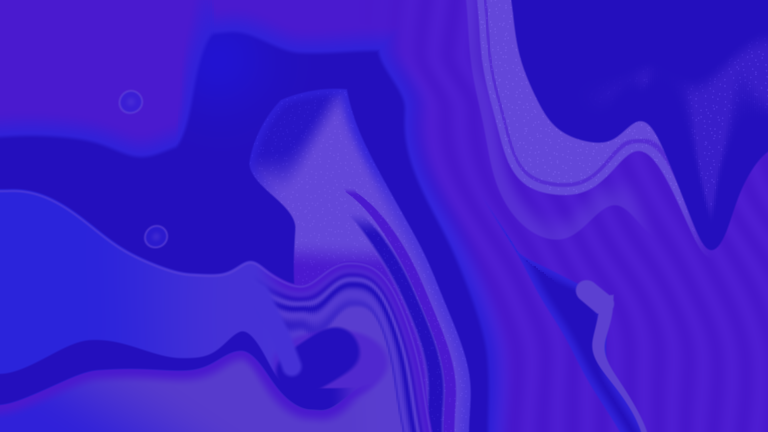
Write a WebGL 2 fragment shader that draws this background.

```glsl
#version 300 es
precision highp float;
uniform vec2 u_resolution;
out vec4 outColor;

vec3 col = vec3(.14, .06, .74);

void paint(vec3 c, float amount) { col = mix(col, c, amount); }

// Smooth step that may also run downward
float ramp(float a, float b, float x) {
  float t = clamp((x - a) / (b - a), 0., 1.);
  return t * t * (3. - 2. * t);
}

float bump(float x, float center, float width) {
  float t = (x - center) / width;
  return exp(-t * t);
}

// Turns a field into an approximate distance in canvas units
float away(float f) {
  float slope = length(vec2(dFdx(f), dFdy(f))) * u_resolution.y / 4.32;
  return f / max(slope, .4);
}

float cover(float d) { return ramp(-.013, .013, d); }

float band(float d, float center, float halfWidth) {
  return cover(halfWidth - abs(d - center));
}

// Cellular noise: distance to the nearest scattered point
float cells(vec2 q) {
  float nearest = 1.;
  for (int k = 0; k < 9; k++) {
    vec2 c = floor(q) + vec2(k % 3 - 1, k / 3 - 1);
    vec2 h = fract(sin(c * mat2(127.1, 311.7, 269.5, 183.3)) * 4375.5);
    nearest = min(nearest, length(c + h - q));
  }
  return nearest;
}

float capsule(vec2 p, vec2 a, vec2 b) {
  vec2 ab = b - a;
  return length(p - a - ab * clamp(dot(p - a, ab) / dot(ab, ab), 0., 1.));
}

void main() {
  // Canvas is 7.68 by 4.32 units, y pointing down
  vec2 p = gl_FragCoord.xy / u_resolution.y * 4.32;
  p.y = 4.32 - p.y;
  p += .012 * sin(p.yx * 5. + 1.7 * sin(p * 2.3));
  float x = p.x, y = p.y;
  vec3 deep = col, blue = vec3(.19, .13, .85);
  vec3 purple = vec3(.29, .1, .81), lilac = vec3(.39, .28, .85);
  float grain = ramp(.22, .05, cells(p * 16.));

  // Deep pool with a purple sheet above and to the right
  float top = 1.38 + .2 * bump(x, 1.45, .4) - 1.05 * ramp(1.75, 2.15, x) + .2 * ramp(2.3, 3., x);
  float side = 4. + .03 * y + .75 * ramp(1.2, 3.6, y) - .25 * ramp(1.1, .5, y);
  float sheet = max(away(top - y), away(x - side));
  paint(vec3(.13, .08, .84), .8 * bump(x, 2.2, .5) * bump(y, .6, .5));
  float streak = sin((x - side) * 22. + 2. * sin(y * 1.3)) * ramp(3.6, 4.4, x);
  paint(mix(blue, purple, ramp(0., .28, sheet)) + .012 * streak, ramp(-.02, .04, sheet));

  // Upper right: pale ribbon, its echo and the deep fold inside
  float ex = max(x, 4.), dip = bump(x, 7.1, .35);
  float fold = away(1.45 - 1.45 * exp(4.5 * (5.1 - ex)) - .25 * bump(x, 6.45, .25) + 1.05 * dip - y);
  float ribbon = away(2. - 2. * exp(5. * (4.76 - ex)) - .5 * bump(x, 6.4, .4) + .6 * dip - y);
  float echo = away(2.5 - 2.5 * exp(4. * (4.65 - ex)) - .45 * bump(x, 6.15, .35) - y);
  paint(lilac, .45 * ramp(6.6, 6.2, x) * ramp(.3, 0., echo) * cover(echo));
  paint(mix(lilac, purple, .6 * band(ribbon, .1, .02)) + .04 * grain, cover(ribbon) * ramp(7.15, 6.75, x));
  paint(deep, cover(fold));
  float veil = y - .85 + .15 * bump(x, 6.5, .25) + .45 * ramp(6.9, 7.68, x);
  veil = ramp(-.1, .15, veil) * ramp(.25, .5, fold) * ramp(5.7, 6.7, x);
  paint(vec3(.24, .13, .8) + .07 * grain, .85 * veil);

  // Lower right: deep wedge edged by a pale hook
  float left = 4.85 + .58 * (y - 2.);
  float wide = .02 + .53 * ramp(2.5, 2.95, y) - .3 * ramp(3., 3.8, y);
  float wedge = away(min(x - left, left + wide - x));
  paint(mix(blue, deep, ramp(0., .12, wedge)), cover(wedge) * ramp(1.9, 2.4, y));
  float hookLine = 6.06 - .08 * bump(y, 3.5, .3) + .4 * ramp(3.4, 4.5, y);
  float hook = max(abs(x - hookLine) - .07 + .04 * ramp(3.2, 4.2, y), 2.95 - y);
  hook = min(hook, capsule(p, vec2(5.87, 2.9), vec2(6.02, 3.04)) - .11);
  paint(lilac - .03, cover(-hook));

  // Central pale plume with a shaded cap and a long tail
  float lift = max(1.7 - y, 0.);
  float plume = away(x - 2.5 - .62 * lift * lift - .45 * ramp(1.6, 2.3, y));
  float tail = 3.4 + 1.3 * ramp(.4, 4., y) - x;
  plume = min(min(plume, away(tail)), y - .88 - .5 * (x - 3.3) * (x - 3.3));
  float cap = y - 1.85 + .95 * ramp(2.8, 3.6, x);
  vec3 tint = mix(mix(deep, blue, .3), lilac, ramp(-.35, .12, cap));
  tint = mix(tint, blue, .8 * ramp(.12, 0., plume) * ramp(2.1, 1.5, y));
  tint = mix(tint, blue, .5 * ramp(.2, 0., tail));
  float curl = tail - .2 * exp(-5. * max(y - 1.92, 0.));
  tint = mix(tint, purple, band(curl, .2, .055) * ramp(1.87, 1.95, y));
  float vein = tail - .12 * exp(-5. * max(y - 2.15, 0.));
  tint = mix(tint, deep, ramp(.1, .05, abs(vein - .34)) * ramp(2.1, 2.35, y));
  tint = mix(tint, purple, ramp(.4, .46, vein) * ramp(2.4, 2.7, y));
  paint(tint + .03 * grain, cover(plume));

  // Lower left lobe, whose rim becomes bending stripes
  float r = max(x - 3.5, 0.);
  float rim = 1.88 + .85 * ramp(.1, 1.9, x) - .13 * bump(x, 2.5, .18) + .12 * bump(x, 3., .25);
  rim += r * r * (.4 + 2.5 * r) - .13 * ramp(3., 3.5, x);
  float lobe = away(y - rim);
  tint = mix(vec3(.17, .14, .86), vec3(.27, .19, .84), ramp(.8, 2.4, x));
  tint = mix(tint, lilac - .04, ramp(2.6, 3.2, x) * ramp(.3, .5, lobe));
  float stripes = .5 + .5 * sin(lobe * 42. + 1.5 * sin(lobe * 17. + x));
  vec3 flow = mix(deep, purple, ramp(.2, .05, lobe));
  flow = mix(flow, lilac, .75 * stripes * ramp(.04, .15, lobe));
  tint = mix(tint, flow, ramp(2.5, 2.9, x) * ramp(.48, .36, lobe));
  paint(mix(tint, lilac, .5 * band(lobe, .02, .01)), cover(lobe));

  // Dark curl, blue tongue and the ribbon winding beneath them
  paint(purple, .6 * ramp(1.02, .85, length((p - vec2(3.3, 3.65)) / vec2(.62, .38))));
  float pool = length((p - vec2(3.18, 3.62 + .1 * sin(x * 5.))) / vec2(.42, .29));
  paint(deep, ramp(1.08, .92, pool));
  float upper = 3.75 - .35 * ramp(0., .9, x) + .17 * ramp(.9, 1.8, x) - .25 * bump(x, 2.45, .25);
  upper += .3 * ramp(2.4, 2.9, x);
  float lower = 4.05 - .35 * ramp(0., 1., x) - .18 * bump(x, 2.4, .3);
  lower += .4 * ramp(2.4, 3.1, x) - .25 * ramp(3.2, 3.7, x);
  float below = away(y - lower);
  tint = mix(blue, lilac - .05, ramp(.2, 2.2, x + 1.6 * (4.1 - y)));
  paint(mix(purple, tint, ramp(.02, .16, below)), cover(below) * ramp(3.8, 3.4, x));
  paint(deep, cover(min(away(y - upper), -below)) * ramp(3.6, 3.3, x));
  float tongue = capsule(p, vec2(2.6, 2.95), vec2(2.92, 3.66)) - .1;
  paint(vec3(.27, .19, .84), ramp(.03, -.03, tongue));

  // Two bubbles
  for (float k = 0.; k < 2.; k++) {
    float d = length(p - vec2(1.3 + .25 * k, 1.03 + 1.34 * k));
    paint(blue, .6 * cover(.11 - d));
    paint(lilac, .6 * band(d, .11, .01) + .3 * ramp(.07, 0., d));
  }
  outColor = vec4(col, 1.);
}
```
